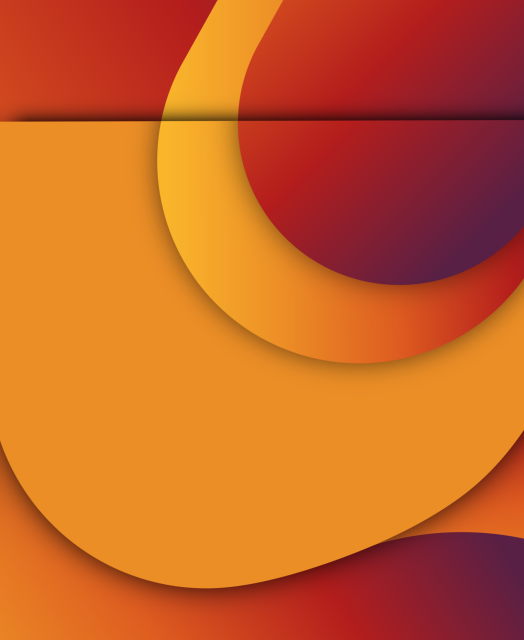
Give the GLSL for this background, as a Shadertoy shader.

```glsl
// Layered paper shapes in warm colours: a curved amber sheet with a straight
// top edge, a tapering ring and a disc over it, and a wave below.
// Each layer is a signed distance, filled from one colour ramp, with soft shadows.

const float ASPECT = 0.8203;    // canvas width in units of its height
const vec3 YELLOW = vec3(0.98, 0.71, 0.17);
const vec3 AMBER  = vec3(0.925, 0.557, 0.15);
const vec3 EMBER  = vec3(0.87, 0.36, 0.125);
const vec3 RED    = vec3(0.705, 0.115, 0.11);
const vec3 PURPLE = vec3(0.345, 0.125, 0.27);

// Warm ramp with stops at 0, 1, 2, 3 and 4
vec3 warmRamp(float t) {
    vec3 c = mix(YELLOW, AMBER, clamp(t, 0.0, 1.0));
    c = mix(c, EMBER, clamp(t - 1.0, 0.0, 1.0));
    c = mix(c, RED, clamp(t - 2.0, 0.0, 1.0));
    return mix(c, PURPLE, clamp(t - 3.0, 0.0, 1.0));
}

// Coverage of a shape: 1 inside, 0 outside, smooth over about a pixel
float cover(float d, float pixel) {
    return smoothstep(-0.75 * pixel, 0.75 * pixel, -d);
}

// Brightness left by a shadow that fades with distance
float shade(float d, float size, float strength) {
    float x = max(d, 0.0) / size;
    return 1.0 - strength * exp(-x * (1.0 + 0.5 * x));
}

// Circle whose upper left side runs on as a straight tangent
float sdDrop(vec2 p, vec2 center, float radius) {
    const vec2 along = vec2(0.488, 0.873);
    vec2 q = p - center;
    float side = dot(q, vec2(-along.y, along.x));
    return (dot(q, along) > 0.0 ? side : length(q)) - radius;
}

// Lower border of the sheet: circular on the left, a swell on the right
float sheetBorder(float x) {
    float dx = x - 0.3229;
    if (dx < 0.0) {
        float r = 0.3411;
        return 0.0807 + r - sqrt(max(r * r - dx * dx, 0.0));
    }
    float d = dx * 7.68;
    float e = d - 3.0;
    float bend = 11.7 + 1.08 * e * e + 0.9 * pow(max(e, 0.0), 2.0);
    return 0.0807 + d * d * bend / 768.0;
}

float sdSheetBelow(vec2 p) {
    float h = 0.002;
    float slope = (sheetBorder(p.x + h) - sheetBorder(p.x - h)) / (2.0 * h);
    return (sheetBorder(p.x) - p.y) / sqrt(1.0 + slope * slope);
}

void mainImage(out vec4 fragColor, in vec2 fragCoord) {
    vec2 uv = fragCoord / iResolution.xy;
    vec2 p = vec2(uv.x * ASPECT, uv.y);
    float pixel = 1.0 / min(iResolution.y, iResolution.x / ASPECT);

    // Signed distances of the layers
    float topLine = p.y - mix(0.810, 0.8125, uv.x);
    float above = 1.0 - cover(topLine, pixel);
    float below = sdSheetBelow(p);
    float ring = sdDrop(p, vec2(0.5625, 0.7487), 0.3164);
    float disc = sdDrop(p, vec2(0.625, 0.8073), 0.2526);
    float bump = p.x - 0.7227;
    float wave = min(p.y - 0.1686 + 1.075 * bump * bump, p.x - 0.56);

    // Ground under the sheet: ember wedge and the wave in front of it
    vec3 wedge = warmRamp(1.9 + 6.4 * (p.y - 0.193));
    vec3 waveColor = warmRamp(1.2 + 3.2 * (p.x + 0.6 * p.y));
    vec3 color = mix(wedge, waveColor, cover(wave, pixel));
    color *= shade(below, 0.027, 0.42);

    // Amber sheet, darkened around the ring
    vec3 sheet = AMBER * shade(ring, 0.024, 0.28);
    color = mix(color, sheet, cover(below, pixel));

    // Red ground over the top edge
    vec3 topColor = warmRamp(2.5 + 1.79 * p.x - 1.15 * (1.0 - p.y));
    color = mix(color, topColor, above);

    // Ring, with the shadow of the disc only under the top edge
    vec3 ringColor = warmRamp(5.49 * (p.x - 0.26));
    ringColor *= mix(shade(disc, 0.026, 0.25), 1.0, above);
    color = mix(color, ringColor, cover(ring, pixel));

    // Disc, its gradient stepping at the top edge
    float discTone = p.x - p.y + mix(0.258, 0.310, above);
    color = mix(color, warmRamp(3.0 + 2.65 * discTone), cover(disc, pixel));

    // Shadow cast upward by the top edge, weaker at the left corner
    float reach = mix(0.25, 1.0, smoothstep(0.0, 0.05, p.x));
    color *= mix(1.0, shade(topLine, 0.018, 0.62 * reach), above);

    fragColor = vec4(color, 1.0);
}
```
